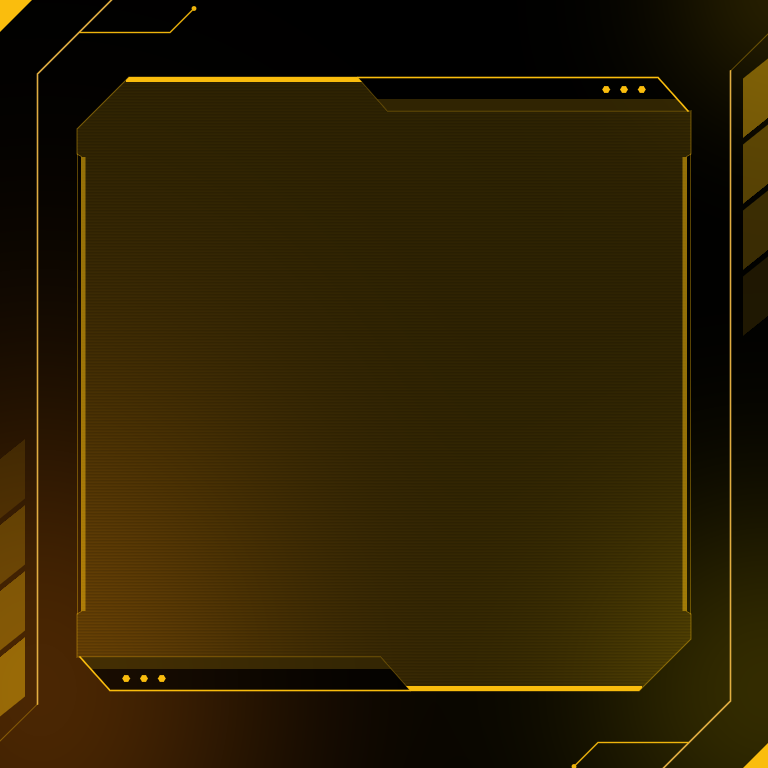
A Shadertoy shader for this background:

```glsl
const float GRID = 768.0;                       // design units across the canvas
const vec2 PANEL_TURN = vec2(768.0);            // p -> turn - p is a half turn
const vec2 FRAME_TURN = vec2(768.0, 775.0);
const vec3 GOLD = vec3(0.98, 0.74, 0.05);
const vec3 PALE_GOLD = vec3(0.92, 0.71, 0.27);
const vec3 BROWN_GLOW = vec3(0.29, 0.15, 0.01);
const vec3 OLIVE_GLOW = vec3(0.20, 0.17, 0.0);
const vec3 CORNER_GLOW = vec3(0.15, 0.12, 0.0);
const vec2 SLANT = vec2(0.75, -0.66);           // normal of the header's slanted ends
const float HEADER_TOP = 77.5;
const float HEADER_BASE = 111.0;
const float PANEL_TINT = 0.185;
const float SCAN_PERIOD = 3.0;
const float SCAN_DEPTH = 0.14;
const float CELL_PITCH = 66.0;
const float CELL_HEIGHT = 59.5;
const float DOT_PITCH = 17.8;

float glow(vec2 p, vec2 center, vec2 radius) {
    vec2 d = (p - center) / radius;
    return exp(-dot(d, d));
}

float segment(vec2 p, vec2 a, vec2 b) {
    vec2 ab = b - a;
    return length(p - a - ab * clamp(dot(p - a, ab) / dot(ab, ab), 0.0, 1.0));
}

float box(vec2 p, vec2 low, vec2 high) {
    vec2 d = max(low - p, p - high);
    return max(d.x, d.y);
}

// Blend a colour over the inside of a distance field, with a one pixel edge
void paint(inout vec3 color, vec3 ink, float dist, float alpha) {
    float pixel = GRID / iResolution.y;
    color = mix(color, ink, alpha * clamp(0.5 - dist / pixel, 0.0, 1.0));
}

float headerCut(vec2 p) {
    return max(p.y - HEADER_BASE, -dot(p - vec2(358.0, HEADER_TOP), SLANT));
}

float panelShape(vec2 p) {
    float d = box(p, vec2(77.0), vec2(691.0));
    for (int side = 0; side < 2; side++) {
        vec2 q = side == 0 ? p : PANEL_TURN - p;
        float chamfer = (206.0 - q.x - q.y) * 0.7071;
        float notch = max(q.x - 81.5, abs(q.y - 384.0) + 0.6 * (q.x - 77.0) - 230.0);
        d = max(d, max(chamfer, max(-headerCut(q), -notch)));
    }
    return d;
}

vec3 background(vec2 p) {
    return BROWN_GLOW * glow(p, vec2(40.0, 690.0), vec2(260.0, 330.0))
         + OLIVE_GLOW * glow(p, vec2(768.0, 690.0), vec2(200.0))
         + CORNER_GLOW * glow(p, vec2(790.0, -10.0), vec2(130.0));
}

// Skewed side cells, growing brighter along the column
void paintCells(inout vec3 color, vec2 p) {
    float along = p.y + 0.8 * p.x - 459.0;
    float index = floor(along / CELL_PITCH);
    if (index < 0.0 || index > 3.0) return;
    float local = along - index * CELL_PITCH;
    float d = max((abs(local - 0.5 * CELL_HEIGHT) - 0.5 * CELL_HEIGHT) * 0.78, p.x - 25.0);
    paint(color, GOLD, d, 0.12 + 0.11 * index);
}

// Corner wedge and outer circuit line
void paintCircuit(inout vec3 color, vec2 p) {
    paint(color, GOLD, (p.x + p.y - 32.0) * 0.7071, 1.0);
    vec2 bend = vec2(37.5, 74.0), foot = vec2(37.5, 704.0);
    float d = min(segment(p, bend, foot), segment(p, bend, vec2(120.0, -8.5)));
    paint(color, PALE_GOLD, d - 0.8, 0.95);
    vec2 elbow = vec2(170.0, 32.5), tip = vec2(194.0, 8.5);
    d = min(segment(p, vec2(80.0, 32.5), elbow), segment(p, elbow, tip));
    paint(color, GOLD, min(d - 0.7, length(p - tip) - 2.4), 0.95);
    paint(color, GOLD, segment(p, foot, vec2(0.0, 741.0)) - 0.5, 0.35);
}

// Dark title tab, its outline, dots and the panel's bright bars
void paintHeader(inout vec3 color, vec2 p) {
    vec2 corner = vec2(658.0, HEADER_TOP), end = vec2(688.0, HEADER_BASE);
    float tab = max(max(headerCut(p), HEADER_TOP - p.y), dot(p - corner, SLANT));
    paint(color, vec3(0.0), tab, 0.65);
    paint(color, GOLD, max(tab, 99.0 - p.y), 0.19);
    float rim = min(segment(p, vec2(358.0, HEADER_TOP), corner), segment(p, corner, end));
    paint(color, GOLD, rim - 0.8, 1.0);

    vec2 dotCell = p - vec2(624.0, 89.5);
    dotCell.x -= DOT_PITCH * clamp(round(dotCell.x / DOT_PITCH), -1.0, 1.0);
    vec2 a = abs(dotCell);
    paint(color, GOLD, max(a.y, 0.866 * a.x + 0.5 * a.y) - 3.4, 1.0);

    float bar = box(p, vec2(126.0, 77.0), vec2(364.0, 82.0));
    bar = max(bar, max((206.0 - p.x - p.y) * 0.7071, dot(p - vec2(358.0, HEADER_TOP), SLANT)));
    paint(color, GOLD, bar, 1.0);
    paint(color, GOLD, box(p, vec2(81.5, 157.0), vec2(85.5, 611.0)), 0.5);
    paint(color, GOLD, segment(p, vec2(77.5, 154.0), vec2(77.5, 614.0)) - 0.5, 0.35);
}

void mainImage(out vec4 fragColor, in vec2 fragCoord) {
    vec2 p = GRID * fragCoord / iResolution.xy;
    p.y = GRID - p.y;                           // design grid runs downwards
    vec3 color = background(p);

    // Tinted panel with scan lines
    float panel = panelShape(p);
    float scan = 0.5 + 0.5 * sin(6.28318 * p.y / SCAN_PERIOD);
    paint(color, mix(color, GOLD, PANEL_TINT) * (1.0 - SCAN_DEPTH * scan), panel, 1.0);
    paint(color, GOLD, abs(panel) - 0.5, 0.4);

    // Each ornament appears twice, half a turn apart
    for (int side = 0; side < 2; side++) {
        vec2 framePos = side == 0 ? p : FRAME_TURN - p;
        paintCells(color, framePos);
        paintCircuit(color, framePos);
        paintHeader(color, side == 0 ? p : PANEL_TURN - p);
    }
    fragColor = vec4(color, 1.0);
}
```
